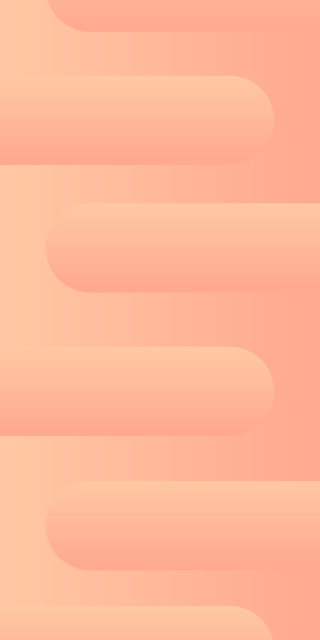
Give the GLSL for this background, as a Shadertoy shader.

```glsl
// Peach backdrop with six round-ended bars that enter alternately from the
// right and left edges. Each bar is a half-infinite capsule distance function
// with a vertical gradient; the backdrop has a horizontal one.

const vec3 LIGHT_PEACH = vec3(1.0, 0.784, 0.639);
const vec3 DEEP_PEACH = vec3(1.0, 0.667, 0.565);

const int BAR_COUNT = 6;
const float BAR_RADIUS = 0.1395;
const float BAR_REACH = 0.857;   // distance from entry edge to rounded tip

// Slightly uneven bar heights, top to bottom, in canvas widths
const float BAR_CENTERS[BAR_COUNT] =
    float[BAR_COUNT](2.040, 1.624, 1.225, 0.777, 0.357, -0.033);

// Blend from light to deep, settling just before the far end
vec3 peachGradient(float t) {
    return mix(LIGHT_PEACH, DEEP_PEACH, clamp(t / 0.93, 0.0, 1.0));
}

// Signed distance to a bar running from x = -infinity to a round tip
float barDistance(vec2 p, float tip, float radius) {
    return length(vec2(max(p.x - tip + radius, 0.0), p.y)) - radius;
}

// Antialiased coverage of a signed distance
float coverage(float dist, float pixel) {
    return clamp(0.5 - dist / pixel, 0.0, 1.0);
}

void mainImage(out vec4 fragColor, in vec2 fragCoord) {
    float pixel = 1.0 / iResolution.x;
    vec2 p = fragCoord * pixel;

    // Backdrop: light on the left, deep on the right
    vec3 color = peachGradient(p.x);

    // Bars: even ones enter from the right, odd ones from the left
    for (int i = 0; i < BAR_COUNT; i++) {
        float along = i % 2 == 0 ? 1.0 - p.x : p.x;
        float above = p.y - BAR_CENTERS[i];
        float dist = barDistance(vec2(along, above), BAR_REACH, BAR_RADIUS);
        vec3 barColor = peachGradient(0.5 - 0.5 * above / BAR_RADIUS);
        color = mix(color, barColor, coverage(dist, pixel));
    }

    fragColor = vec4(color, 1.0);
}
```
